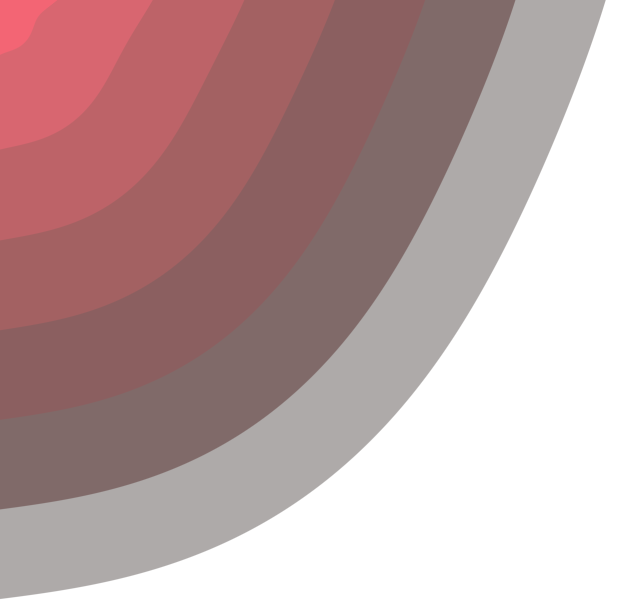
A Shadertoy shader for this background:

```glsl
// Nested rounded bands spreading from the upper left corner over white.
// Each edge is a polar curve: a base radius plus a smooth bend of the angle,
// painted from the widest band to the smallest. Lengths are canvas heights.

const int   BAND_COUNT   = 7;
const float OUTER_RADIUS = 0.993;
const float BAND_STEP    = 0.148;
const float CORE_SHRINK  = 0.011;  // extra inset of the innermost band
const float MIN_BEND     = 0.30;   // share of the bend kept at zero radius
const float END_DROP     = 0.011;  // radius lost along the left side
const vec4  BEND = vec4(-0.464, 0.210, 1.208, -1.158); // cubic coefficients
const float HALF_PI = 1.5707963;

const vec3 PAPER = vec3(1.0);
const vec3 BAND_COLORS[BAND_COUNT] = vec3[BAND_COUNT](
    vec3(0.682, 0.667, 0.663),   // pale grey
    vec3(0.502, 0.416, 0.412),   // warm grey
    vec3(0.545, 0.373, 0.376),   // dusky rose
    vec3(0.639, 0.380, 0.384),
    vec3(0.741, 0.388, 0.408),
    vec3(0.847, 0.400, 0.439),
    vec3(0.953, 0.396, 0.455));  // coral core

// Radial bend for a turn of 0 (along the top) to 1 (down the left side)
float edgeBend(float turn) {
    float cubic = BEND.x + turn * (BEND.y + turn * (BEND.z + turn * BEND.w));
    return turn * (1.0 - turn) * cubic - END_DROP * turn;
}

// Base radius of a band, counted from the outside
float bandRadius(int band) {
    float index = float(band);
    float inset = pow(index / float(BAND_COUNT - 1), 8.0);
    return OUTER_RADIUS - BAND_STEP * index - CORE_SHRINK * inset;
}

void mainImage(out vec4 fragColor, in vec2 fragCoord) {
    // Measure right and down from the upper left corner
    vec2 p = vec2(fragCoord.x, iResolution.y - fragCoord.y) / iResolution.y;
    float pixel = 1.0 / iResolution.y;
    float radius = length(p);
    float bend = edgeBend(atan(p.y, p.x) / HALF_PI);

    // Paint the bands over one another, widest first
    vec3 color = PAPER;
    for (int i = 0; i < BAND_COUNT; i++) {
        float base = bandRadius(i);
        float bendScale = mix(MIN_BEND, 1.0, base / OUTER_RADIUS);
        float edge = radius - base - bend * bendScale;
        float cover = 1.0 - smoothstep(-0.75 * pixel, 0.75 * pixel, edge);
        color = mix(color, BAND_COLORS[i], cover);
    }
    fragColor = vec4(color, 1.0);
}
```
